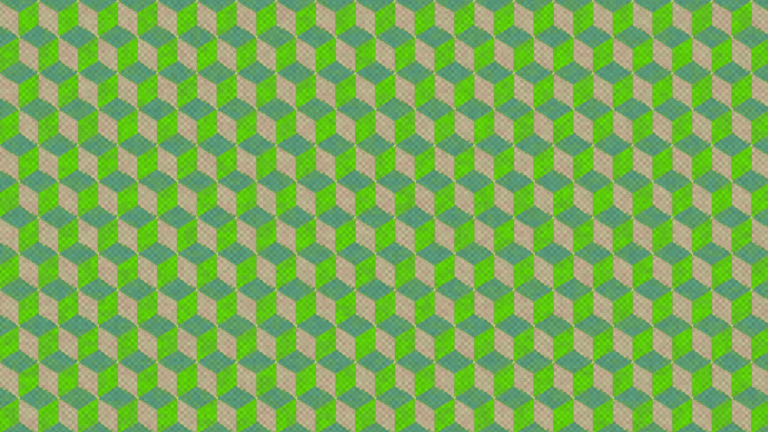
A WebGL 1 fragment shader for this pattern:

```glsl
precision highp float;
uniform vec2 u_resolution;

// Lattice spacing, as a share of the canvas height
const vec2 BLOCK = vec2(0.0917, 0.0836);
const vec2 PHASE = vec2(0.028, 0.058);
const vec2 STITCHES = vec2(12.0, 11.0);

const vec3 SAND = vec3(0.71, 0.68, 0.54);
const vec3 ROSE = vec3(0.73, 0.65, 0.54);
const vec3 LIME = vec3(0.36, 0.80, 0.04);
const vec3 LEAF = vec3(0.37, 0.73, 0.13);
const vec3 TEAL = vec3(0.34, 0.59, 0.47);
const vec3 MOSS = vec3(0.38, 0.62, 0.36);
const vec3 SEAM = vec3(0.47, 0.64, 0.26);
const vec3 KNOT = vec3(0.80, 0.82, 0.48);

float hash(vec2 p) {
  return fract(sin(dot(p, vec2(127.1, 311.7))) * 43758.5453);
}

float noise(vec2 p) {
  vec2 i = floor(p);
  vec2 f = fract(p);
  f = f * f * (3.0 - 2.0 * f);
  return mix(mix(hash(i), hash(i + vec2(1.0, 0.0)), f.x),
             mix(hash(i + vec2(0.0, 1.0)), hash(i + 1.0), f.x), f.y);
}

// Over-and-under threads, from -1 to 1
float weave(vec2 stitch) {
  return sin(3.14159 * stitch.x) * sin(3.14159 * stitch.y);
}

// Line coverage at distance d
float line(float d, float halfWidth, float pixel) {
  return 1.0 - smoothstep(halfWidth - pixel, halfWidth + pixel, d);
}

// x: signed distance to the top rhombus, negative inside
// y: signed distance to the upright edge, positive on the left face
// z: distance to the nearest upright edge
// w: distance to the nearest meeting point of six faces
vec4 blockDistances(vec2 q) {
  float upperRow = floor(q.y) + 1.0;
  float f = fract(q.y);
  float side = fract(q.x + 0.5 * mod(upperRow, 2.0) + 0.5) - 0.5;
  float d = abs(side);
  float upper = 1.0 - f - d / 1.5;
  float lower = f - (0.5 - d) / 1.5;
  float slope = BLOCK.y / (1.5 * BLOCK.x);
  float top = min(upper, lower) * BLOCK.y / sqrt(1.0 + slope * slope);
  float upright = min(d, 0.5 - d) * BLOCK.x;
  float knot = min(length(vec2(d, 1.0 - f) * BLOCK),
                   length(vec2(0.5 - d, f) * BLOCK));
  return vec4(top, upright * sign(side), upright, knot);
}

vec3 blockColor(vec4 dist, float wear, float pixel) {
  vec3 left = mix(SAND, ROSE, wear);
  vec3 right = mix(LIME, LEAF, wear);
  vec3 top = mix(TEAL, MOSS, wear * 0.7);
  vec3 sides = mix(right, left, smoothstep(-pixel, pixel, dist.y));
  sides = mix(sides, SEAM, 0.45 * line(dist.z, 0.0014, pixel));
  vec3 color = mix(top, sides, smoothstep(-pixel, pixel, dist.x));
  color = mix(color, SEAM, 0.5 * line(abs(dist.x), 0.0016, pixel));
  return mix(color, KNOT, 0.75 * line(dist.w, 0.0028, pixel));
}

void main() {
  float pixel = 1.0 / u_resolution.y;
  vec2 q = gl_FragCoord.xy * pixel / BLOCK + PHASE;
  vec2 stitch = q * STITCHES;
  float thread = weave(stitch);

  // Threads make the face edges slightly toothed
  vec4 dist = blockDistances(q + vec2(0.012, 0.02) * thread);

  // Soft mottling and grain of the cloth
  float wear = smoothstep(0.25, 0.85, noise(q * vec2(5.0, 6.0)));
  vec3 color = blockColor(dist, wear, pixel * 0.75);
  float grain = hash(floor(stitch)) - 0.5;
  color *= 1.0 + 0.07 * thread + 0.08 * grain;

  gl_FragColor = vec4(clamp(color, 0.0, 1.0), 1.0);
}
```
